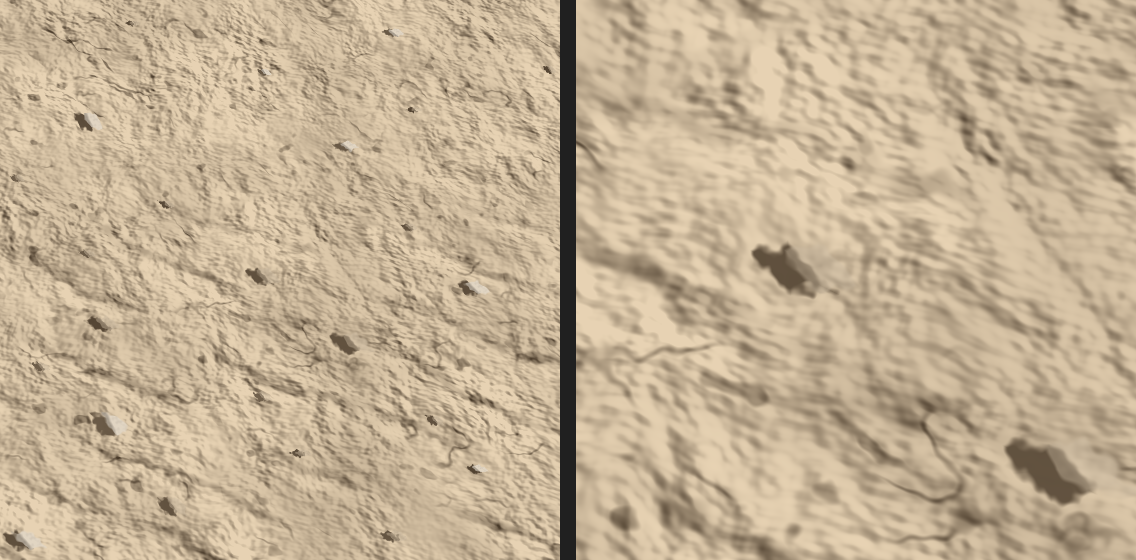
Left: the whole. Right: its middle third, enlarged.
Write a Shadertoy shader that draws this texture.

```glsl
// Dry sandy ground in low sunlight, with tyre ruts, pits, twigs and scattered stones.

vec2 hash2(vec2 p) {
    p = vec2(dot(p, vec2(127.1, 311.7)), dot(p, vec2(269.5, 183.3)));
    return fract(sin(p) * 43758.55);
}

// Gradient noise, roughly -0.7 to 0.7
float noise(vec2 p) {
    vec2 i = floor(p), f = fract(p);
    vec2 u = f * f * f * (f * (f * 6.0 - 15.0) + 10.0);
    vec2 e = vec2(0.0, 1.0);
    float a = dot(hash2(i) * 2.0 - 1.0, f);
    float b = dot(hash2(i + e.yx) * 2.0 - 1.0, f - e.yx);
    float c = dot(hash2(i + e.xy) * 2.0 - 1.0, f - e.xy);
    float d = dot(hash2(i + e.yy) * 2.0 - 1.0, f - e.yy);
    return mix(mix(a, b, u.x), mix(c, d, u.x), u.y);
}

// Coordinates in a frame whose first axis points along the angle
vec2 turned(vec2 p, float angle) {
    float c = cos(angle), s = sin(angle);
    return vec2(c * p.x + s * p.y, c * p.y - s * p.x);
}

// Height of the loose soil, drawn out along the direction of travel
float relief(vec2 q) {
    vec2 w = q + 0.02 * vec2(noise(q * 9.0), noise(q * 9.0 + 31.0));
    float height = 0.0, freq = 8.0;
    for (int i = 0; i < 5; i++) {
        float weight = 0.6 + 0.25 * float(i);
        vec2 g = turned(w, -0.42 + 0.6 * sin(float(i) * 2.3));
        height += weight * noise(g * freq * vec2(0.65, 1.0) + float(i) * 17.3) / freq;
        freq *= 2.0;
    }
    return height;
}

// Angular pebble outline in units of its own size
float pebble(vec2 r, float seed) {
    float d = max(abs(r.x) * 0.6 + abs(r.y) * 0.9, abs(r.y + 0.2 * r.x) * 1.4);
    return d - 1.0 + 0.6 * noise(r * 1.3 + seed * 7.7);
}

void mainImage(out vec4 fragColor, in vec2 fragCoord) {
    vec2 p = fragCoord / iResolution.y;

    // Ground plane receding towards the top
    vec2 q = vec2((p.x - 0.5) * (1.0 + 0.5 * p.y), p.y + 0.3 * p.y * p.y);
    vec2 along = turned(q, -0.42);

    // Sunlight from the right rakes over the soil
    vec2 sunStep = 0.0025 * vec2(0.9, 0.44);
    float slope = (relief(q) - relief(q + sunStep)) / 0.0025;
    slope *= 0.85 + 1.0 * noise(q * 5.0 + 8.0) + 0.7 * noise(q * 14.0);
    float tone = 0.815 + (slope > 0.0 ? 0.08 * (1.0 - exp(-1.3 * slope)) : 0.098 * slope);
    tone += 0.10 * noise(q * 3.5 + 4.0) + 0.09 * noise(along * vec2(5.0, 13.0));

    // Small pits in loose clusters, ragged at the rim
    float rim = 0.25 * noise(q * 75.0);
    float pits = smoothstep(0.24, 0.42, noise(along * vec2(24.0, 40.0) + 3.0) + rim);
    tone -= 0.24 * pits * smoothstep(-0.2, 0.25, noise(q * 6.0 + 50.0));

    // Short dark creases
    float crease = abs(noise(along * vec2(9.0, 19.0) + 70.0) + 0.12 * noise(q * 60.0));
    float creased = smoothstep(0.08, 0.3, noise(q * 11.0 + 23.0));
    tone -= 0.22 * creased * smoothstep(0.06, 0.0, crease);

    // Broken ruts: a dark lip with a lit bank below
    float rut = along.y * 7.5 + 0.55 * noise(along * 3.0 + 12.0) + 0.16 * noise(along * 17.0);
    rut += 0.10 * noise(q * 55.0);
    float lane = floor(rut), across = fract(rut) - 0.5;
    float broken = smoothstep(-0.22, 0.12, noise(vec2(along.x * 4.0, lane * 5.3 + 0.4)));
    broken *= smoothstep(0.72, 0.45, p.y) * (0.75 + 1.2 * noise(along * 30.0));
    tone -= 0.24 * broken * smoothstep(0.10, 0.02, abs(across));
    tone += 0.06 * broken * smoothstep(0.16, 0.0, abs(across + 0.2));

    // Faint scraped streak
    vec2 scrape = turned(p - vec2(0.35, 0.61), 0.34);
    float streak = smoothstep(0.012, 0.004, abs(scrape.y + 0.02 * noise(p * 9.0)));
    tone = mix(tone, 0.83, 0.5 * streak * smoothstep(0.16, 0.08, abs(scrape.x)));

    // Dark twigs and cracks on the upper left
    for (int i = 0; i < 6; i++) {
        vec2 h = hash2(vec2(float(i), 3.7)), k = hash2(vec2(float(i), 9.1));
        vec2 t = turned(p - vec2(0.06 + 0.42 * h.x, 0.74 + 0.2 * h.y), -0.75 + 0.75 * k.x);
        t.y += 0.02 * noise(vec2(t.x * 22.0, float(i) * 3.3)) + 0.004 * noise(p * 90.0);
        float width = 0.0012 + 0.008 * noise(vec2(t.x * 45.0, float(i) * 5.7));
        float ends = smoothstep(0.0, 0.012, 0.03 + 0.05 * k.y - abs(t.x));
        tone -= 0.32 * ends * smoothstep(0.0015, -0.0015, abs(t.y) - width);
    }

    // Stones and clods, each throwing a shadow to the left
    float grey = 0.0;
    for (int i = 0; i < 24; i++) {
        float id = float(i);
        vec2 h = hash2(vec2(id, 21.3)), k = hash2(vec2(id, 47.9));
        vec2 centre = vec2(fract(id * 0.618 + 0.15 * h.x), (id + h.y) / 24.0);
        float size = mix(0.007, 0.018, k.x * k.x) * (1.25 - 0.45 * centre.y);
        vec2 d = (p - centre) / size;
        float angle = -0.75 + 0.7 * k.y;
        float shadow = pebble(turned(d + vec2(1.2, 0.1), angle), id) + 0.4 * noise(d * 2.3);
        tone = mix(tone, 0.30 + 0.12 * h.x, 0.95 * smoothstep(0.2, -0.2, shadow));

        // Clods keep the soil's own texture, pale stones stand out
        vec2 r = turned(d, angle);
        float pale = step(0.6, h.y);
        float body = smoothstep(0.14, -0.14, pebble(r, id + 0.4)) * mix(0.6, 1.0, pale);
        float facet = smoothstep(-0.35, 0.1, r.y + 0.5 * r.x + 0.3);
        float face = mix(0.68, mix(0.8, 0.9, pale), facet) + 0.1 * noise(d * 2.5);
        tone = mix(tone, face, body);
        grey = mix(grey, 0.2 + 0.5 * pale, body);
    }

    // Tone to warm sand colours
    float light = clamp((tone - 0.35) / 0.52, -0.12, 1.07);
    vec3 color = mix(vec3(0.35, 0.29, 0.22), vec3(0.87, 0.79, 0.67), light);
    color = mix(color, vec3(dot(color, vec3(0.4, 0.5, 0.1))), 0.6 * grey);
    fragColor = vec4(color, 1.0);
}
```
